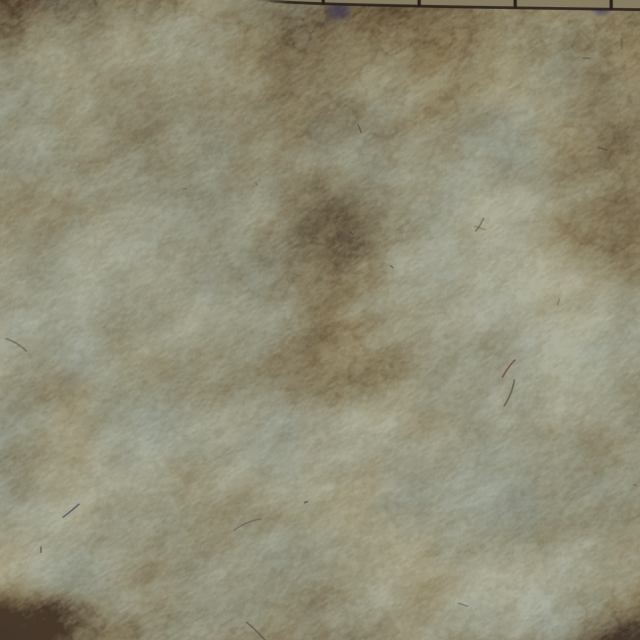
Write a WebGL 1 fragment shader that draws this texture.

```glsl
precision highp float;
// Aged, stained parchment: warped cloud noise and soft blots sum to an "age"
// that picks a tone from a pale-to-brown ramp. Slanted grain, faint veins,
// stray hairs and a thin dark seam with pale blocks at the top complete it.

uniform vec2 u_resolution;

#define BASE_AGE 0.42
#define CLOUD_CONTRAST 4.2
#define STAIN_STRENGTH 1.9
#define EDGE_BURN 2.6
#define WARP 0.17
#define VEIN_STRENGTH 0.65
#define GRAIN 0.9
#define GRAIN_SCALE 190.0
#define HAIR_COUNT 22
#define HAIR_WIDTH 0.0009
#define SEAM_DROP 0.015

float hash(vec2 p) {
  vec3 q = fract(vec3(p.xyx) * 0.1031);
  q += dot(q, q.yzx + 33.33);
  return fract((q.x + q.y) * q.z);
}

float noise(vec2 p) {
  vec2 i = floor(p), f = fract(p);
  f = f * f * (3.0 - 2.0 * f);
  return mix(mix(hash(i), hash(i + vec2(1, 0)), f.x),
             mix(hash(i + vec2(0, 1)), hash(i + vec2(1, 1)), f.x), f.y);
}

float fbm(vec2 p) {
  float sum = 0.0, amp = 0.5;
  for (int i = 0; i < 5; i++) {
    sum += amp * noise(p);
    p = mat2(1.6, 1.2, -1.2, 1.6) * p + 17.3;
    amp *= 0.5;
  }
  return sum / 0.97;
}

mat2 rotation(float a) {
  return mat2(cos(a), -sin(a), sin(a), cos(a));
}

float blot(vec2 p, vec2 centre, vec2 radius) {
  return 1.0 - smoothstep(0.25, 1.3, length((p - centre) / radius));
}

// Each unit of age is one step down the ramp; below zero is sun-bleached.
vec3 paperTone(float age) {
  vec3 c = mix(vec3(0.67, 0.68, 0.61), vec3(0.62, 0.62, 0.54), clamp(age + 1.0, 0.0, 1.0));
  c = mix(c, vec3(0.57, 0.56, 0.47), clamp(age, 0.0, 1.0));
  c = mix(c, vec3(0.52, 0.49, 0.39), clamp(age - 1.0, 0.0, 1.0));
  c = mix(c, vec3(0.45, 0.41, 0.32), clamp(age - 2.0, 0.0, 1.0));
  c = mix(c, vec3(0.36, 0.31, 0.24), clamp(age - 3.0, 0.0, 1.0));
  return mix(c, vec3(0.27, 0.22, 0.17), clamp(age - 4.0, 0.0, 1.0));
}

// Large stains and darkened borders, with ragged outlines from the warp.
float stains(vec2 p) {
  vec2 w = p + WARP * (vec2(fbm(p * 7.0 + 3.0), fbm(p * 7.0 + 41.0)) - 0.5);
  float centre = max(blot(w, vec2(0.51, 0.61), vec2(0.16, 0.16)),
                     0.8 * blot(w, vec2(0.53, 0.47), vec2(0.15, 0.14)));
  float upper = max(blot(w, vec2(0.60, 0.92), vec2(0.25, 0.16)),
                    blot(w, vec2(0.97, 0.90), vec2(0.24, 0.19)));
  float side = 0.7 * blot(w, vec2(0.93, 0.66), vec2(0.10, 0.08));
  float age = STAIN_STRENGTH * max(max(centre, upper), side);
  float corners = blot(w, vec2(0.0, 1.0), vec2(0.26, 0.12))
                + blot(w, vec2(0.0), vec2(0.20, 0.12))
                + blot(w, vec2(1.0, 0.0), vec2(0.20, 0.13));
  vec2 border = min(w, 1.0 - w);
  float rim = 0.5 * exp(-max(border.y, 0.0) * 28.0)
            + 0.15 * exp(-max(border.x, 0.0) * 30.0);
  return age + EDGE_BURN * (corners + rim);
}

// Short bent fibres, mostly grey-brown with a few dyed ones.
vec3 addHairs(vec3 col, vec2 p, float px) {
  for (int i = 0; i < HAIR_COUNT; i++) {
    float id = float(i) + 1.0;
    float pick = hash(vec2(id, 5.7));
    vec2 q = p - vec2(hash(vec2(id, 1.3)), hash(vec2(id, 2.9)));
    q = rotation(6.283 * hash(vec2(id, 4.1))) * q;
    float len = mix(0.002, 0.025, pick * pick);
    float bend = 16.0 * (hash(vec2(id, 7.7)) - 0.5);
    float d = length(vec2(max(abs(q.x) - len, 0.0), q.y - bend * q.x * q.x));
    float ink = 1.0 - smoothstep(0.0, HAIR_WIDTH + px, d);
    float dye = hash(vec2(id, 9.1));
    vec3 tint = mix(vec3(0.29, 0.27, 0.24), vec3(0.42, 0.20, 0.17), step(0.86, dye));
    tint = mix(tint, vec3(0.24, 0.25, 0.36), step(dye, 0.15));
    col = mix(col, tint, ink * mix(0.25, 0.7, hash(vec2(id, 11.5))));
  }
  return col;
}

// Pale blocks above a sloping dark seam, with blue ink bleeding below it.
vec3 addSeam(vec3 col, vec2 p, float px) {
  float seam = 1.0 - SEAM_DROP * sqrt(max((p.x - 0.42) / 0.58, 0.0));
  float present = smoothstep(0.39, 0.46, p.x);
  float ink = blot(p, vec2(0.53, 0.985), vec2(0.022, 0.018))
            + blot(p, vec2(0.94, 0.988), vec2(0.017, 0.014));
  col = mix(col, vec3(0.23, 0.22, 0.34), 0.6 * ink);
  float above = smoothstep(-px, px, p.y - seam);
  float joint = abs(fract((p.x - 0.655) / 0.15 + 0.5) - 0.5) * 0.15;
  vec3 block = mix(vec3(0.16, 0.13, 0.10), vec3(0.53, 0.49, 0.39), smoothstep(0.001, 0.001 + 2.0 * px, joint));
  col = mix(col, block, above * present);
  float line = 1.0 - smoothstep(0.001, 0.001 + 1.5 * px, abs(p.y - seam));
  return mix(col, vec3(0.14, 0.11, 0.09), 0.85 * line * present);
}

void main() {
  vec2 p = gl_FragCoord.xy / u_resolution;
  float px = 1.0 / u_resolution.y;
  vec2 slant = rotation(0.55) * p;

  float stain = stains(p);
  float cloud = fbm(slant * vec2(5.0, 7.5) + 8.0) - 0.5;
  float mottle = fbm(slant * vec2(20.0, 34.0) + 60.0) - 0.5;
  float vein = 1.0 - smoothstep(0.0, 0.07, abs(fbm(p * 17.0 + 25.0) - 0.5));
  float grain = noise(slant * GRAIN_SCALE * vec2(0.6, 1.3)) - 0.5;
  grain += 0.5 * (noise(p * GRAIN_SCALE * 1.7 + 9.0) - 0.5);

  float age = BASE_AGE + stain + CLOUD_CONTRAST * cloud + 1.9 * mottle;
  age += VEIN_STRENGTH * (vein - 0.3) * clamp(0.15 + 0.4 * stain, 0.0, 0.8);
  vec3 col = paperTone(age + GRAIN * grain);

  // Slow drift between warm and greenish paper.
  float warmth = fbm(p * 9.0 + 90.0) - 0.5 + 0.05 * min(stain, 3.0);
  col += warmth * vec3(0.06, 0.0, -0.07);

  col = addHairs(col, p, px);
  gl_FragColor = vec4(addSeam(col, p, px), 1.0);
}
```
